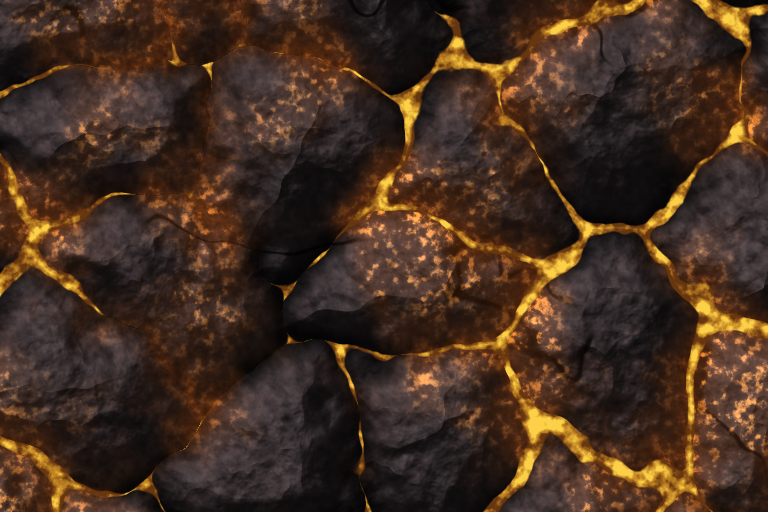
This texture is drawn by a Shadertoy shader. Its source:

```glsl
// Dark chiselled rocks packed together, with molten gold in the seams between them.

const float DENSITY = 2.8; // stones per canvas height

float hash(vec2 p) {
    vec3 q = fract(p.xyx * 0.1031);
    q += dot(q, q.yzx + 33.33);
    return fract((q.x + q.y) * q.z);
}

vec2 hash2(vec2 p) {
    return vec2(hash(p), hash(p + 57.3));
}

float noise(vec2 p) {
    vec2 i = floor(p), f = fract(p);
    f = f * f * (3.0 - 2.0 * f);
    return mix(mix(hash(i), hash(i + vec2(1, 0)), f.x),
               mix(hash(i + vec2(0, 1)), hash(i + vec2(1, 1)), f.x), f.y);
}

float fbm(vec2 p) {
    float sum = 0.0, amp = 0.533;
    for (int i = 0; i < 4; i++) {
        sum += amp * noise(p);
        p = mat2(1.6, 1.2, -1.2, 1.6) * p + 11.7;
        amp *= 0.5;
    }
    return sum;
}

float smoothMin(float a, float b, float k) {
    float h = max(k - abs(a - b), 0.0) / k;
    return min(a, b) - 0.25 * k * h * h;
}

struct Stone {
    vec2 id;     // cell of the stone
    vec2 local;  // position relative to its centre
    float edge;  // rounded distance to the seam
};

// Warped Voronoi cells; the smooth minimum rounds their corners
Stone findStone(vec2 p) {
    vec2 q = DENSITY * p + 0.6 * vec2(fbm(p * 4.0), fbm(p * 4.0 + 19.0));
    vec2 cell = floor(q), f = fract(q), nearest = vec2(8.0), home = vec2(0.0);
    for (int y = -1; y <= 1; y++)
    for (int x = -1; x <= 1; x++) {
        vec2 offset = vec2(x, y);
        vec2 r = offset + hash2(cell + offset) - f;
        if (dot(r, r) < dot(nearest, nearest)) {
            nearest = r;
            home = offset;
        }
    }
    float edge = 8.0;
    for (int y = -2; y <= 2; y++)
    for (int x = -2; x <= 2; x++) {
        vec2 offset = home + vec2(x, y);
        vec2 r = offset + hash2(cell + offset) - f;
        vec2 across = r - nearest;
        if (dot(across, across) > 0.0001)
            edge = smoothMin(edge, dot(0.5 * (nearest + r), normalize(across)), 0.11);
    }
    return Stone(cell + home, -nearest, edge);
}

// Each stone is a convex solid cut by random planes, with a rounded rim and rough skin
float rockHeight(vec2 p, Stone s) {
    float facets = 1.0;
    for (int i = 0; i < 8; i++) {
        vec2 seed = s.id + 7.13 * float(i + 1);
        vec2 tilt = 1.7 * (hash2(seed) - 0.5);
        facets = min(facets, 0.3 * hash(seed + 3.7) - dot(s.local, tilt));
    }
    float chips = abs(fbm(p * 8.0 + 3.0) - 0.5);
    return 0.62 * facets + 0.22 * smoothstep(0.0, 0.28, s.edge)
         - 0.16 * chips + 0.045 * fbm(p * 22.0);
}

void mainImage(out vec4 fragColor, in vec2 fragCoord) {
    vec2 p = fragCoord / iResolution.y;
    Stone stone = findStone(p);
    float edge = stone.edge;

    // Light from the upper left
    vec2 e = vec2(0.0018, 0.0);
    float h = rockHeight(p, stone);
    vec2 slope = vec2(rockHeight(p + e.xy, findStone(p + e.xy)) - h,
                      rockHeight(p + e.yx, findStone(p + e.yx)) - h) / (DENSITY * e.x);
    vec3 normal = normalize(vec3(-slope, 1.0));
    float light = max(dot(normal, normalize(vec3(-0.4, 0.55, 0.75))), 0.0);

    // Charcoal skin with shaded rims
    float grain = fbm(p * 75.0);
    vec3 color = mix(vec3(0.060, 0.050, 0.053), vec3(0.285, 0.245, 0.255), pow(light, 1.8));
    color *= 0.65 + 0.7 * grain;
    color *= mix(0.3, 1.0, smoothstep(0.0, 0.14, edge));

    // Dark hairline cracks
    float crack = 1.0 - smoothstep(0.002, 0.012, abs(fbm(p * 2.6 + 7.0) - 0.5));
    color *= 1.0 - 0.7 * crack * smoothstep(0.45, 0.6, noise(p * 5.0 + 31.0));

    // Amber glow on the flanks and fine gold dust in patches
    float patches = fbm(p * 5.0 + 43.0);
    float glow = exp(-7.0 * edge) * smoothstep(0.3, 0.65, patches);
    color += vec3(0.31, 0.145, 0.05) * glow * (0.35 + grain);
    color += vec3(0.09, 0.035, 0.0) * smoothstep(0.45, 0.7, patches);
    float dust = smoothstep(0.45, 0.75, patches) * smoothstep(0.5, 0.8, grain);
    color += vec3(0.50, 0.31, 0.09) * dust * (0.3 + light);

    // Gold seams of uneven width
    float width = mix(-0.042, 0.056, noise(p * 2.7 + 5.0)) + 0.045 * (fbm(p * 20.0) - 0.5);
    float soft = 0.002 + 0.7 * DENSITY / iResolution.y;
    float seam = 1.0 - smoothstep(width - soft, width + soft, edge);
    float depth = clamp((width - edge) / 0.035, 0.0, 1.0);
    float foil = fbm(p * 48.0 + 71.0) + 0.22 * depth - 0.08;
    vec3 gold = mix(vec3(0.40, 0.21, 0.06), vec3(0.76, 0.52, 0.14), smoothstep(0.32, 0.6, foil));
    gold = mix(gold, vec3(0.99, 0.82, 0.28), smoothstep(0.54, 0.76, foil));
    color = mix(color, gold, seam);

    fragColor = vec4(color, 1.0);
}
```
